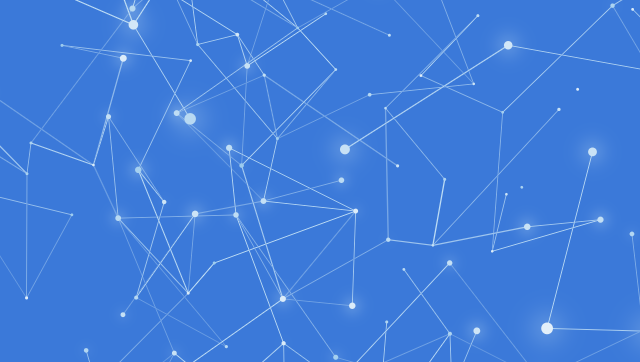
Reproduce this background procedurally as a WebGL 2 fragment shader.

```glsl
#version 300 es
precision highp float;
// A loose network of pale dots and hairlines on a flat blue ground.
// Two jittered grids, fine nodes and large glowing hubs, are each linked
// by segments to randomly chosen nearby cells.

#define GROUND vec3(0.231, 0.475, 0.851)
#define LINE_TINT vec3(0.84, 0.94, 0.98)
#define DOT_DIM vec3(0.60, 0.79, 0.93)
#define DOT_PALE vec3(0.89, 0.94, 0.98)
#define FINE_CELL 0.143
#define HUB_CELL 0.42
#define LINE_WIDTH 0.0026
#define FINE_RADIUS vec2(0.0035, 0.0095)
#define HUB_RADIUS vec2(0.010, 0.019)
#define GLOW_SPREAD 3.4
#define GLOW_STRENGTH 0.17
#define CLUSTER_X 0.72

uniform vec2 u_resolution;
out vec4 fragColor;

struct Ink {
    float glow;
    float line;
    float dotCover;
    vec3 dotColor;
};

vec2 hash2(vec2 cell, float seed) {
    vec2 k = vec2(dot(cell, vec2(127.1, 311.7)), dot(cell, vec2(269.5, 183.3)));
    return fract(sin(k + seed * 17.3) * 43758.55);
}

// Node position in grid units, kept clear of the cell border
vec2 nodeAt(vec2 cell, float seed) {
    return cell + 0.08 + 0.84 * hash2(cell, seed);
}

// Fine nodes gather around one column; hubs are spread evenly
bool hasNode(vec2 cell, float size, float seed, bool hub) {
    float offset = ((cell.x + 0.5) * size - CLUSTER_X) / 0.36;
    float density = hub ? 0.62 : 0.52 + 0.36 * exp(-offset * offset);
    return hash2(cell, seed + 1.0).x < density;
}

float segmentDistance(vec2 p, vec2 a, vec2 b) {
    vec2 ab = b - a;
    float t = clamp(dot(p - a, ab) / max(dot(ab, ab), 1e-6), 0.0, 1.0);
    return length(p - a - ab * t);
}

// Antialiased cover of a shape of the given half width
float cover(float dist, float halfWidth, float pixel) {
    return clamp((halfWidth - dist) / pixel + 0.5, 0.0, 1.0);
}

void drawLayer(inout Ink ink, vec2 p, float pixel, float size, float seed, bool hub) {
    vec2 home = floor(p / size);
    float reach = hub ? 1.0 : 2.0;
    int links = hub ? 3 : 2;
    vec2 radii = hub ? HUB_RADIUS : FINE_RADIUS;

    for (int y = -2; y <= 2; y++)
    for (int x = -2; x <= 2; x++) {
        vec2 cell = home + vec2(x, y);
        if (!hasNode(cell, size, seed, hub)) continue;
        vec2 node = nodeAt(cell, seed) * size;
        vec2 look = hash2(cell, seed + 2.0);

        // Dot, with a soft halo on the larger ones
        float dist = length(p - node);
        float radius = mix(radii.x, radii.y, hub ? look.x : look.x * look.x);
        float dotCover = cover(dist, radius, pixel);
        if (dotCover > ink.dotCover) {
            ink.dotCover = dotCover;
            ink.dotColor = mix(DOT_DIM, DOT_PALE, look.y);
        }
        float falloff = dist / (radius * GLOW_SPREAD);
        ink.glow += GLOW_STRENGTH * smoothstep(0.005, 0.009, radius) * exp(-falloff * falloff);

        // Links to nearby nodes, varying in weight and opacity
        for (int i = 0; i < links; i++) {
            float linkSeed = seed + 3.0 + float(i);
            vec2 jump = floor(hash2(cell, linkSeed) * (2.0 * reach + 1.0)) - reach;
            vec2 target = cell + jump;
            if (jump == vec2(0.0) || !hasNode(target, size, seed, hub)) continue;
            vec2 style = hash2(cell, linkSeed + 5.0);
            float halfWidth = 0.5 * LINE_WIDTH * (0.85 + 0.6 * pow(style.x, 5.0));
            float d = segmentDistance(p, node, nodeAt(target, seed) * size);
            float opacity = mix(hub ? 0.5 : 0.25, 0.9, style.y);
            ink.line = max(ink.line, opacity * cover(d, halfWidth, pixel));
        }
    }
}

void main() {
    float pixel = 1.0 / u_resolution.y;
    vec2 p = gl_FragCoord.xy * pixel;

    Ink ink = Ink(0.0, 0.0, 0.0, DOT_PALE);
    drawLayer(ink, p, pixel, FINE_CELL, 3.0, false);
    drawLayer(ink, p, pixel, HUB_CELL, 41.0, true);

    // Halo, then hairlines, then dots on top
    vec3 color = mix(GROUND, LINE_TINT, min(ink.glow, 0.35));
    color = mix(color, LINE_TINT, ink.line);
    color = mix(color, ink.dotColor, ink.dotCover);
    fragColor = vec4(color, 1.0);
}
```
